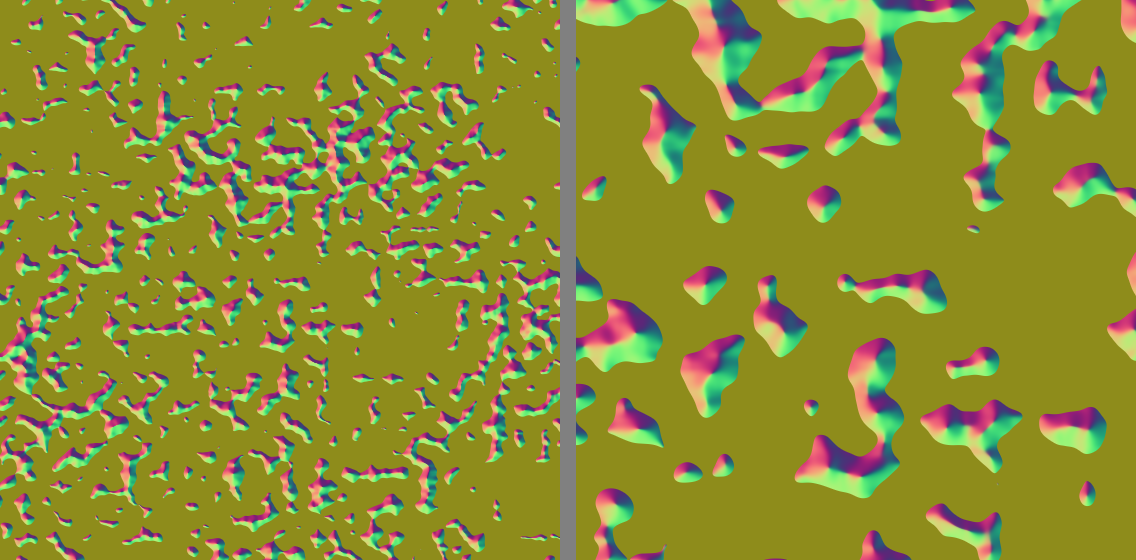
Left: the whole. Right: its middle third, enlarged.
Give the GLSL for this texture map, as a WebGL 1 fragment shader.

```glsl
precision highp float;
// Scattered raised islands on a flat olive ground, coloured by facing direction.
// Layered gradient noise is cut at a level; above it, the slope of the noise
// sets red (left to right) and green (bottom to top) like a relief map.

uniform vec2 u_resolution;

// Unit vector with a pseudo-random angle for each lattice point
vec2 latticeGradient(vec2 cell) {
  vec3 q = fract(cell.xyx * vec3(0.1031, 0.1030, 0.0973));
  q += dot(q, q.yzx + 33.33);
  float angle = 6.28318 * fract((q.x + q.y) * q.z);
  return vec2(cos(angle), sin(angle));
}

float gradientNoise(vec2 p) {
  vec2 cell = floor(p);
  vec2 f = p - cell;
  vec2 u = f * f * f * (f * (f * 6.0 - 15.0) + 10.0);
  vec2 e = vec2(1.0, 0.0);
  float a = dot(latticeGradient(cell), f);
  float b = dot(latticeGradient(cell + e.xy), f - e.xy);
  float c = dot(latticeGradient(cell + e.yx), f - e.yx);
  float d = dot(latticeGradient(cell + e.xx), f - e.xx);
  return mix(mix(a, b, u.x), mix(c, d, u.x), u.y);
}

// Height above the ground level: positive on islands
float islandHeight(vec2 p) {
  float clusters = 0.5 * gradientNoise(p * 4.5 + 17.3);
  float clumps = 0.4 * gradientNoise(p * 13.0 + 41.7);
  float grains = gradientNoise(p * vec2(32.0, 35.0) + 83.1);
  float kinks = 0.2 * gradientNoise(p * 68.0 + 129.6);
  return clusters + clumps + grains + kinks - 0.185;
}

void main() {
  vec2 p = gl_FragCoord.xy / u_resolution.y;
  float pixel = 1.0 / u_resolution.y;

  // Uphill slope by central differences
  vec2 e = vec2(0.001, 0.0);
  float height = islandHeight(p);
  vec2 uphill = vec2(
    islandHeight(p + e.xy) - islandHeight(p - e.xy),
    islandHeight(p + e.yx) - islandHeight(p - e.yx)) / (2.0 * e.x);

  // Steep flanks saturate, crests blend softly between facings
  vec2 facing = uphill / sqrt(dot(uphill, uphill) + 25.0);
  vec3 relief = vec3(0.54 + 0.43 * facing, 0.47);

  // Crisp shoreline, one pixel wide
  float island = clamp(0.5 + height / (max(length(uphill), 4.0) * pixel), 0.0, 1.0);
  vec3 ground = vec3(0.555, 0.55, 0.105);
  gl_FragColor = vec4(mix(ground, relief, island), 1.0);
}
```
